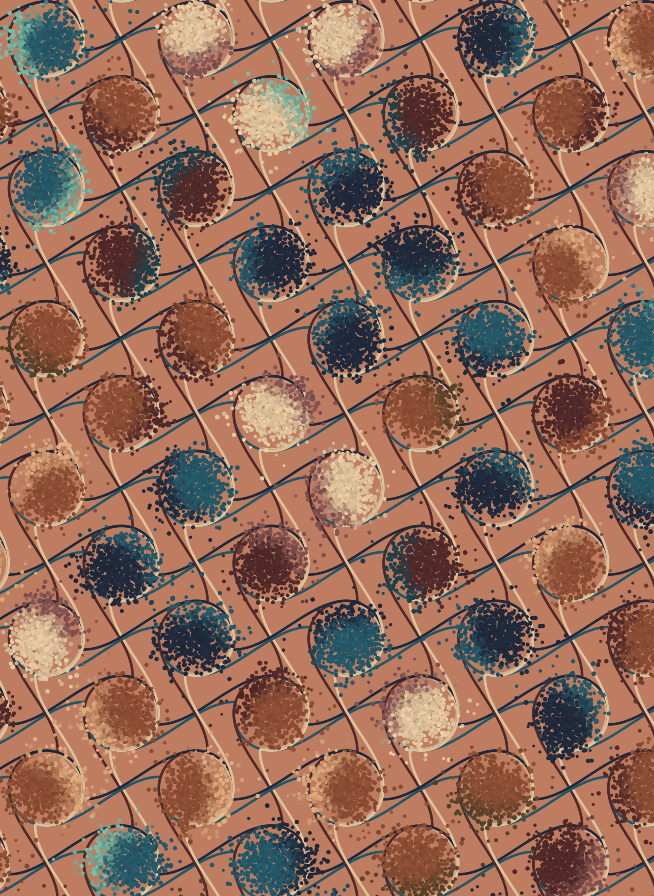
Give the GLSL for this pattern, as a WebGL 1 fragment shader.

```glsl
precision highp float;
// Staggered rings joined by S-shaped strands in a four-fold pinwheel lattice,
// each ring filled with a spray of fine dots. Strands are distance functions;
// dots are jittered grid layers thinned by distance from the ring centre.

uniform vec2 u_resolution;

#define CELLS_HIGH 5.98
#define LATTICE_SHIFT vec2(0.81, 0.22)
#define RING_RADIUS 0.25
#define STRAND_DROP 0.075
#define LINE_HALF_WIDTH 0.0085
#define DOT_PITCH 0.031
#define SPRAY_RADIUS 0.198
#define STRAY_CHANCE 0.018
#define CLAY vec3(0.745, 0.49, 0.375)
#define CREAM vec3(0.87, 0.76, 0.61)
#define NAVY vec3(0.12, 0.16, 0.23)
#define TEAL vec3(0.14, 0.34, 0.40)

const vec3 RUST = vec3(0.54, 0.30, 0.20);
const vec3 MAROON = vec3(0.31, 0.16, 0.16);
const vec3 MINT = vec3(0.46, 0.70, 0.62);
const vec3 MAUVE = vec3(0.50, 0.31, 0.31);
const vec3 OLIVE = vec3(0.33, 0.25, 0.16);
const vec3 SAND = vec3(0.84, 0.64, 0.47);

float hash(vec2 p) {
  return fract(sin(dot(p, vec2(127.1, 311.7))) * 43758.5453);
}

vec2 hash2(vec2 p) {
  return vec2(hash(p), hash(p + 37.3));
}

// Distance to a strand: leaves one ring's right side, tops the next ring
// and follows that ring down for a quarter turn.
float strandDistance(vec2 p) {
  vec2 q = vec2(fract(p.x), fract(p.y + 0.5) - 0.5);
  float span = 1.0 - RING_RADIUS;
  float rise = RING_RADIUS + STRAND_DROP;
  float t = clamp((q.x - RING_RADIUS) / span, 0.0, 1.0);
  float slope = 6.0 * t * (1.0 - t) * rise / span;
  float height = rise * t * t * (3.0 - 2.0 * t) - STRAND_DROP;
  float curve = abs(q.y - height) / sqrt(1.0 + slope * slope);
  float arc = abs(length(q) - RING_RADIUS);
  if (q.x < RING_RADIUS - 0.01) curve = 1.0;
  if (q.y < -STRAND_DROP) arc = 1.0;
  return min(curve, arc);
}

float stroke(float d, float halfWidth, float px) {
  return 1.0 - smoothstep(halfWidth - 0.5 * px, halfWidth + 0.5 * px, d);
}

// One of the two interleaved square lattices of rings and strands.
vec3 drawStrands(vec3 color, vec2 p, float px) {
  float w = LINE_HALF_WIDTH;
  color = mix(color, TEAL, stroke(strandDistance(-p), w, px));
  color = mix(color, MAROON, stroke(strandDistance(vec2(p.y, -p.x)), w, px));
  color = mix(color, NAVY, stroke(strandDistance(p), w, px));
  color = mix(color, CREAM, stroke(strandDistance(vec2(-p.y, p.x)), w, px));
  // Pale inner edge on the right-hand side of the ring
  vec2 q = fract(p + 0.5) - 0.5;
  float side = smoothstep(-0.05, 0.08, q.x - 0.3 * q.y);
  float inner = stroke(abs(length(q) - RING_RADIUS + 0.014), 0.6 * w, px);
  return mix(color, CREAM, inner * side * 0.8);
}

vec2 nearestRing(vec2 p) {
  vec2 a = floor(p + 0.5);
  vec2 b = floor(p) + 0.5;
  return distance(p, a) < distance(p, b) ? a : b;
}

// Core colour of a spray, blending to a second colour along one side.
vec3 sprayColor(vec2 ring, float blend) {
  float kind = hash(ring + 5.7);
  float pick = hash(ring + 71.9);
  vec3 core = RUST;
  vec3 rim = pick < 0.4 ? MAROON : (pick < 0.72 ? SAND : OLIVE);
  if (kind > 0.88) {
    core = CREAM;
    rim = pick < 0.6 ? MAUVE : (pick < 0.8 ? MINT : NAVY);
  } else if (kind > 0.74) {
    core = TEAL;
    rim = pick < 0.7 ? MINT : NAVY;
  } else if (kind > 0.57) {
    core = NAVY;
    rim = pick < 0.6 ? TEAL : OLIVE;
  } else if (kind > 0.42) {
    core = MAROON;
    rim = pick < 0.45 ? RUST : (pick < 0.75 ? TEAL * 0.75 : MAUVE);
  }
  return mix(core, rim, blend);
}

vec3 drawDots(vec3 color, vec2 p, float layer, float px) {
  vec2 grid = p / DOT_PITCH + layer * vec2(0.37, 0.61);
  vec2 base = floor(grid);
  for (int j = -1; j <= 1; j++) {
    for (int i = -1; i <= 1; i++) {
      vec2 id = base + vec2(float(i), float(j));
      vec2 seed = id + layer * 19.17;
      vec2 toDot = id + hash2(seed) - grid;
      float radius = DOT_PITCH * mix(0.3, 0.53, hash(seed + 11.3));
      float d = length(toDot) * DOT_PITCH;
      if (d > radius + px) continue;
      // Offset and squash vary from ring to ring
      vec2 dotPos = p + toDot * DOT_PITCH;
      vec2 ring = nearestRing(dotPos);
      vec2 away = dotPos - ring - 0.07 * (hash2(ring + 3.1) - 0.5);
      float squash = mix(0.88, 1.12, hash(ring + 23.0));
      float r = length(away * vec2(squash, 1.0 / squash));
      float chance = exp(-pow(r / SPRAY_RADIUS, 3.0));
      chance += STRAY_CHANCE * (1.0 - smoothstep(0.25, 0.46, r));
      if (hash(seed + 53.9) > chance) continue;
      float angle = 6.2832 * hash(ring + 41.0);
      float lean = dot(away, vec2(cos(angle), sin(angle)));
      float mixing = 2.5 * lean + 1.9 * r + 0.45 * (hash(seed + 83.1) - 0.5);
      vec3 ink = sprayColor(ring, smoothstep(0.25, 0.8, mixing));
      ink *= mix(0.92, 1.08, hash(seed + 97.0));
      color = mix(color, ink, stroke(d, radius, px));
    }
  }
  return color;
}

void main() {
  float px = CELLS_HIGH / u_resolution.y;
  vec2 p = gl_FragCoord.xy * px - LATTICE_SHIFT;
  vec3 color = drawStrands(CLAY, p, px);
  color = drawStrands(color, p + 0.5, px);
  for (int layer = 0; layer < 5; layer++) {
    color = drawDots(color, p, float(layer), px);
  }
  gl_FragColor = vec4(color, 1.0);
}
```
